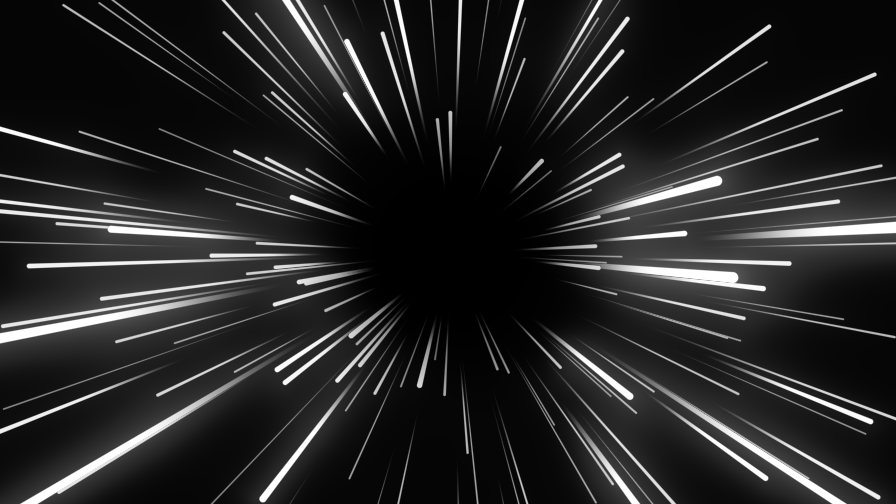
Write a Shadertoy shader that draws this background.

```glsl
const vec2 VANISHING_POINT = vec2(0.504, 0.498);
const float VOID_RADIUS = 0.11;
const float VOID_FADE = 0.36;
const float BASE_LEVEL = 0.020;
const float GLOW_REACH = 0.052;
const float GLOW_LEVEL = 0.22;
const float GLOW_KNEE = 0.13;
const float FINE_GLOW = 0.45;
const float INNER_TAPER = 0.3;
const int STREAK_COUNT = 138;
const float SIDE_CROWDING = 0.2;
const float THIN_WIDTH = 0.0016;
const float THICK_WIDTH = 0.0056;
const float WIDE_BEAM = 0.010;
const float TAU = 6.2831853;

// Dominant beams: angle in degrees, inner radius, tip radius, half width
const int BEAM_COUNT = 12;
const vec4 BEAMS[BEAM_COUNT] = vec4[BEAM_COUNT](
    vec4(123.2, 0.27, 0.80, 0.009),
    vec4(59.5, 0.28, 0.80, 0.005),
    vec4(190.7, 0.33, 1.00, 0.011),
    vec4(210.7, 0.30, 1.10, 0.010),
    vec4(3.3, 0.48, 0.98, 0.013),
    vec4(15.2, 0.24, 0.546, 0.010),
    vec4(-5.0, 0.22, 0.56, 0.011),
    vec4(-32.9, 0.32, 1.05, 0.009),
    vec4(-53.7, 0.36, 0.75, 0.009),
    vec4(232.5, 0.27, 0.615, 0.007),
    vec4(176.0, 0.33, 0.677, 0.007),
    vec4(-38.8, 0.20, 0.454, 0.007));

float hash(float n) {
    return fract(sin(n * 12.989) * 4375.85);
}

// Returns the sharp core in x and the surrounding glow in y
vec2 streak(vec2 p, float angle, float inner, float tip, float halfWidth) {
    vec2 direction = vec2(cos(angle), sin(angle));
    float along = dot(p, direction);
    float across = direction.x * p.y - direction.y * p.x;
    float nearest = clamp(along, inner, tip);
    float progress = (nearest - inner) / (tip - inner);
    float dist = length(vec2(along - nearest, across));
    float width = halfWidth * mix(INNER_TAPER, 1.0, progress);
    float edge = 0.8 / iResolution.y;
    float core = 1.0 - smoothstep(-edge, edge, dist - width);
    float light = smoothstep(0.0, 0.55, progress);
    float glow = exp(-dist / GLOW_REACH) * halfWidth / WIDE_BEAM;
    return vec2(core, glow * GLOW_LEVEL) * light;
}

void mainImage(out vec4 fragColor, in vec2 fragCoord) {
    vec2 p = (fragCoord - VANISHING_POINT * iResolution.xy) / iResolution.y;
    float core = 0.0;
    float glow = 0.0;

    // Dominant beams
    for (int i = 0; i < BEAM_COUNT; i++) {
        vec4 beam = BEAMS[i];
        vec2 s = streak(p, radians(beam.x), beam.y, beam.z, beam.w);
        core = max(core, s.x);
        glow += s.y;
    }

    // Fine streaks in jittered angular cells, crowded toward the sides
    for (int i = 0; i < STREAK_COUNT; i++) {
        float id = float(i) + 1.0;
        float angle = TAU * (id + hash(id)) / float(STREAK_COUNT);
        angle -= SIDE_CROWDING * sin(2.0 * angle);
        float sideways = abs(cos(angle));
        float tip = mix(0.27, 1.10, pow(hash(id + 131.0), 1.4));
        tip *= mix(0.75, 1.0, sideways);
        float inner = max(0.12, tip * mix(0.32, 0.62, hash(id + 277.0)));
        float weight = hash(id + 419.0);
        float width = mix(THIN_WIDTH, THICK_WIDTH, weight * weight);
        vec2 s = streak(p, angle, inner, tip, width);
        core = max(core, s.x * mix(0.50, 1.0, weight));
        glow += s.y * FINE_GLOW * mix(0.4, 1.0, sideways);
    }

    // Dark tunnel at the vanishing point, with faint haze held near black
    float radius = length(p);
    float opening = smoothstep(VOID_RADIUS, VOID_FADE, radius);
    glow *= opening * smoothstep(0.0, GLOW_KNEE, glow);
    core *= mix(0.45, 1.0, opening);
    float level = BASE_LEVEL * opening + glow;
    level = mix(level, 1.0, core);
    fragColor = vec4(vec3(clamp(level, 0.0, 1.0)), 1.0);
}
```
